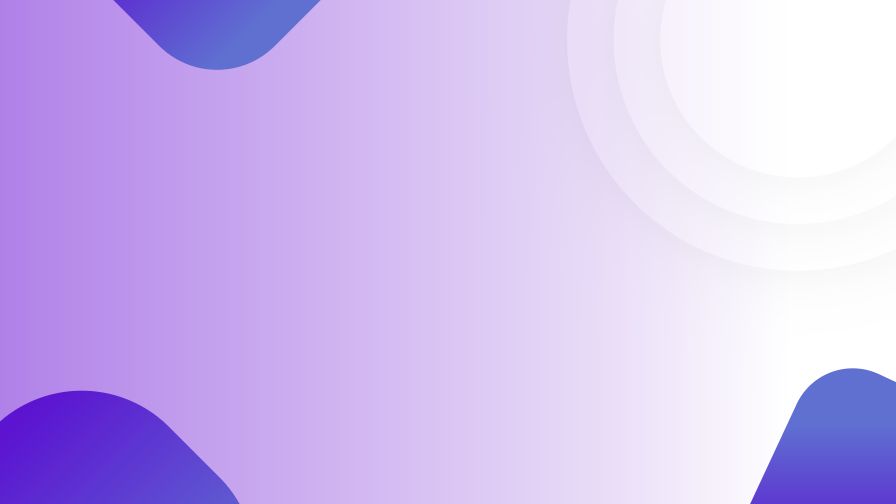
Reproduce this background procedurally as a WebGL 2 fragment shader.

```glsl
#version 300 es
precision highp float;
// Lilac to white backdrop with pale stacked discs and rounded indigo tiles.
uniform vec2 u_resolution;
out vec4 outColor;

// Signed distance to a rotated square with rounded corners.
float roundedTile(vec2 p, float angle, float halfSize, float radius) {
  float c = cos(angle), s = sin(angle);
  vec2 q = abs(vec2(c * p.x + s * p.y, c * p.y - s * p.x)) - halfSize + radius;
  return length(max(q, 0.0)) + min(max(q.x, q.y), 0.0) - radius;
}

// Antialiased coverage of a distance field.
float coverage(float d) {
  return clamp(0.5 - d * u_resolution.y, 0.0, 1.0);
}

vec3 tileColor(float t) {
  return mix(vec3(0.36, 0.08, 0.82), vec3(0.375, 0.44, 0.82), clamp(t, 0.0, 1.0));
}

void main() {
  vec2 p = gl_FragCoord.xy / u_resolution.y;
  float x = gl_FragCoord.x / u_resolution.x;

  // Horizontal backdrop gradient
  vec3 color = mix(vec3(0.69, 0.505, 0.91), vec3(0.91, 0.86, 0.97), min(x / 0.667, 1.0));
  color = mix(color, vec3(1.0), clamp((x - 0.667) / 0.215, 0.0, 1.0));

  // Stacked translucent discs, each with a soft shadow falling below
  vec2 discCenter = vec2(1.583, 0.921);
  for (int i = 0; i < 3; i++) {
    float radius = 0.458 - 0.0925 * float(i);
    float d = length(p - discCenter) - radius;
    float shadowDist = length(p - discCenter + vec2(0.0, 0.012)) - radius;
    float inside = coverage(d);
    float shadow = 0.022 * exp(-max(shadowDist, 0.0) / 0.045);
    color *= 1.0 - shadow * (1.0 - inside);
    color = mix(color, vec3(1.0), 0.16 * inside);
  }

  // Corner tiles with indigo to blue gradients
  float diagonal = p.x - p.y;
  float topTile = roundedTile(p - vec2(0.4306, 1.22), 0.7854, 0.301, 0.162);
  color = mix(color, tileColor((diagonal + 0.93) / 0.49), coverage(topTile));

  float leftTile = roundedTile(p - vec2(0.162, -0.12), 0.7854, 0.3157, 0.2454);
  color = mix(color, tileColor((diagonal + 0.12) / 0.78), coverage(leftTile));

  float rightTile = roundedTile(p - vec2(1.785, -0.109), -0.436, 0.315, 0.1227);
  color = mix(color, tileColor(0.4 + 3.8 * p.y), coverage(rightTile));

  outColor = vec4(color, 1.0);
}
```
